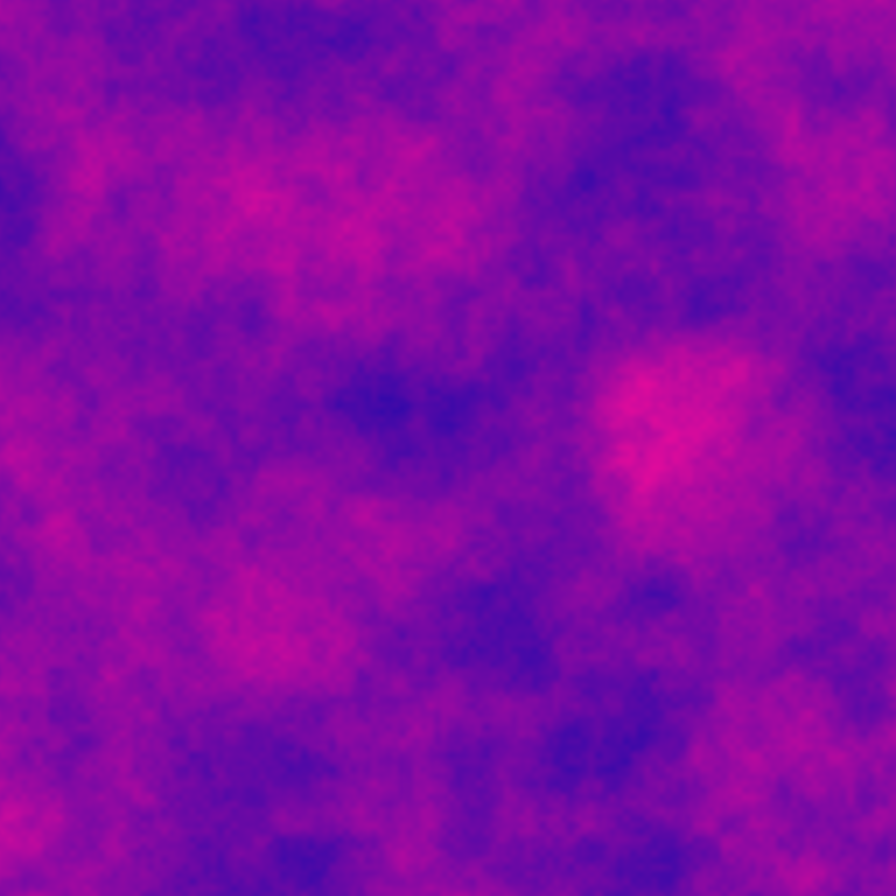
Write a WebGL 1 fragment shader that draws this texture.

```glsl
precision highp float;
// Soft cloudy fractal noise blending from deep blue through purple to magenta.

uniform vec2 u_resolution;

#define BASE_CELLS 4.0
#define OCTAVES 6
#define GAIN 0.743
#define CONTRAST 0.342
#define MIDPOINT 0.507
#define SEED 17.0
#define COLD_BLUE vec3(0.0, 0.03, 0.68)
#define HOT_PINK vec3(1.0, 0.045, 0.6)

// Pseudo-random value in 0..1 for a lattice point
float hash(vec2 p) {
  vec3 q = fract(p.xyx * 0.1031);
  q += dot(q, q.yzx + 33.33);
  return fract((q.x + q.y) * q.z);
}

// Smoothly interpolated lattice noise, centred on zero
float valueNoise(vec2 p) {
  vec2 cell = floor(p);
  vec2 f = fract(p);
  vec2 blend = f * f * (3.0 - 2.0 * f);
  float bottom = mix(hash(cell), hash(cell + vec2(1.0, 0.0)), blend.x);
  float top = mix(hash(cell + vec2(0.0, 1.0)), hash(cell + vec2(1.0)), blend.x);
  return mix(bottom, top, blend.y) - 0.5;
}

// Octaves from broad clouds down to fine grain
float clouds(vec2 uv) {
  float sum = 0.0;
  float amplitude = 1.0;
  float cells = BASE_CELLS;
  vec2 offset = vec2(SEED, SEED * 1.7);
  for (int i = 0; i < OCTAVES; i++) {
    sum += amplitude * valueNoise(uv * cells + offset);
    amplitude *= GAIN;
    cells *= 2.0;
    offset += vec2(37.3, 61.8);
  }
  return sum;
}

void main() {
  vec2 uv = gl_FragCoord.xy / u_resolution;
  float warmth = clamp(MIDPOINT + CONTRAST * clouds(uv), 0.0, 1.0);
  gl_FragColor = vec4(mix(COLD_BLUE, HOT_PINK, warmth), 1.0);
}
```
